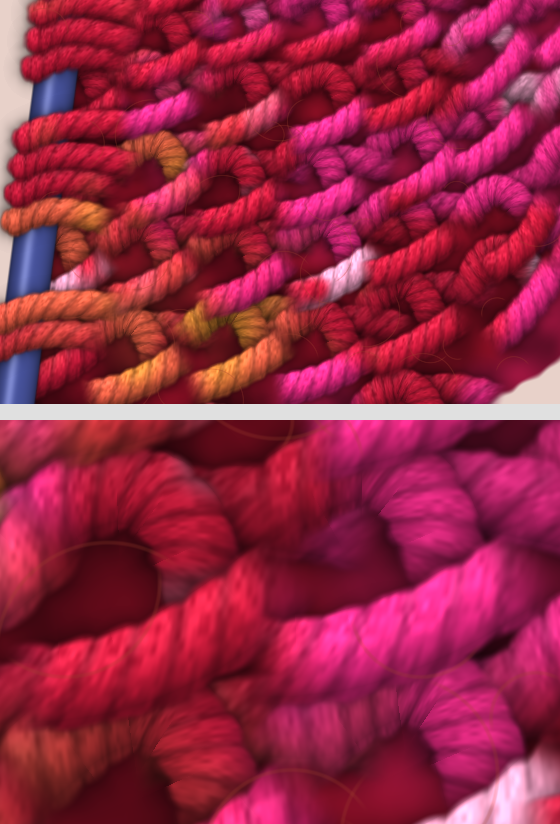
Top, the full canvas; bottom, a detail of the centre.
A Shadertoy shader for this texture:

```glsl
// Hand-knitted fabric of variegated twisted yarn, cast on a blue needle.
const vec3 CRIMSON = vec3(0.72, 0.085, 0.2);
const vec3 MAGENTA = vec3(0.88, 0.15, 0.49);
const vec3 ORANGE = vec3(0.84, 0.34, 0.24);
const vec3 MUSTARD = vec3(0.78, 0.52, 0.16);
const vec3 PALE = vec3(0.94, 0.62, 0.76);
const vec3 SHADOW = vec3(0.42, 0.04, 0.1);
const vec3 CREAM = vec3(0.91, 0.82, 0.79);
const vec3 NEEDLE = vec3(0.25, 0.29, 0.55);
const vec3 LIGHT = vec3(-0.25, 0.6, 0.76);
const float PITCH = 0.235; // stitch width in the nearest row
const float YARN_RADIUS = 0.172; // in stitch widths
const float NEEDLE_RADIUS = 0.053;
const float PLY_RATE = 72.0; // twist along the yarn
const float SOFTNESS = 0.004;
const int HAIRS = 45;

float hash(vec2 p) {
  vec3 q = fract(p.xyx * vec3(0.1031, 0.103, 0.0973));
  q += dot(q, q.yzx + 33.33);
  return fract((q.x + q.y) * q.z);
}

float noise(vec2 p) {
  vec2 i = floor(p), f = fract(p);
  f = f * f * (3.0 - 2.0 * f);
  return mix(mix(hash(i), hash(i + vec2(1, 0)), f.x),
             mix(hash(i + vec2(0, 1)), hash(i + vec2(1, 1)), f.x), f.y);
}

vec2 bezier(vec2 a, vec2 b, vec2 c, float t) {
  return mix(mix(a, b, t), mix(b, c, t), t);
}

// Dye drifts over the cloth and changes from strand to strand.
vec3 dye(vec2 p, float seed) {
  float pink = noise(p * 5.0 + 7.0) + 0.5 * (p.x + seed - 1.3);
  vec3 col = mix(CRIMSON, MAGENTA, smoothstep(0.35, 0.75, pink));
  vec2 v = p - vec2(0.42, 0.22);
  float warm = 0.75 * exp(-5.0 * dot(v, v)) + 0.75 * fract(seed * 7.3);
  warm += 0.35 * noise(p * 9.0) - 0.3 * p.x;
  col = mix(col, ORANGE, smoothstep(0.7, 1.05, warm));
  col = mix(col, MUSTARD, 0.8 * smoothstep(1.08, 1.35, warm));
  float pale = fract(seed * 23.7) + 0.1 * smoothstep(1.15, 1.35, p.x);
  return mix(col, PALE, smoothstep(0.93, 0.97, pale) * smoothstep(0.1, 0.7, noise(p * 14.0)));
}

// One strand: contact shadow, round shading, plies and fibres.
// The far end sinks into the cloth; the near end does so by "tuck".
void yarn(inout vec3 col, vec2 p, vec2 a, vec2 b, vec2 c, float r, float seed, float lit, float tuck) {
  float best = 1e3, t = 0.0;
  vec2 from = a;
  for (int k = 0; k < 5; k++) {
    vec2 to = bezier(a, b, c, float(k + 1) / 5.0), seg = to - from;
    float h = clamp(dot(p - from, seg) / dot(seg, seg), 0.0, 1.0);
    float d = length(p - from - seg * h);
    if (d < best) { best = d; t = (float(k) + h) / 5.0; }
    from = to;
  }
  if (best > 2.2 * r) return;
  vec2 off = p - bezier(a, b, c, t), dir = normalize(mix(b - a, c - b, t));
  float along = t * (length(b - a) + length(c - b)) * 0.9 + dot(off, dir);
  float side = clamp(dot(off, vec2(-dir.y, dir.x)) / r, -1.0, 1.0);
  float phase = along * PLY_RATE - 2.0 * side + seed * 20.0;
  float ply = abs(sin(phase));
  float d = length(off) - r * (0.86 + 0.08 * ply + 0.12 * noise(p * 60.0));
  float blur = smoothstep(0.6, 1.0, p.y) + smoothstep(1.1, 1.4, p.x);
  float soft = 1.0 / iResolution.y + SOFTNESS * (1.0 + blur);
  float sunk = smoothstep(0.0, 0.2, 1.0 - t) * mix(1.0, smoothstep(0.0, 0.2, t), tuck);
  col *= 1.0 - 0.42 * sunk * exp(-max(d, 0.0) / (0.35 * r));
  vec2 tilt = clamp(off / r, -1.0, 1.0);
  float facing = max(dot(vec3(tilt, sqrt(max(1.0 - dot(tilt, tilt), 0.0))), LIGHT), 0.0);
  float fibre = noise(vec2(phase * 2.5, along * 35.0 + side * 4.0 + seed * 50.0));
  float shade = (0.56 + 0.6 * facing) * lit * (0.9 + 0.2 * fibre);
  shade *= mix(0.8 + 0.08 * blur, 1.06, smoothstep(0.0, 0.9, ply));
  vec3 tint = dye(p, seed) * shade + 0.1 * lit * fibre * pow(facing, 4.0);
  col = mix(col, tint, sunk * (1.0 - smoothstep(-soft, soft, d)));
}

void mainImage(out vec4 fragColor, in vec2 fragCoord) {
  vec2 p = fragCoord / iResolution.y;
  float px = 1.5 / iResolution.y;
  vec3 col = mix(SHADOW, dye(p, 0.3) * 0.75, 0.4) * (0.65 + 0.6 * noise(p * 14.0));
  float corner = 0.6 * (p.x - 1.22) - p.y + 0.02 * noise(p * 30.0);
  col = mix(col, CREAM, smoothstep(-0.01, 0.01, corner));

  // Stitches: back strands, then arches, then slanting bumps.
  for (int layer = 0; layer < 3; layer++)
  for (int j = -1; j < 7; j++)
  for (int i = -1; i < 7; i++) {
    vec2 id = vec2(i, j);
    float size = PITCH * (1.0 - 0.045 * id.y);
    float x = 0.34 + 0.02 * id.y + id.x * size, bend = x - 0.9;
    float y = 0.07 + 0.245 * id.y - 0.0115 * id.y * id.y;
    y += 0.2 * (bend + sqrt(bend * bend + 0.02));
    vec2 o = vec2(x, y), q = (p - o) / size;
    if (dot(q, q) > 2.2 || y < 0.9 * (x - 1.1) - 0.12) continue;
    float seed = hash(id + vec2(11 + 17 * layer, 31));
    vec2 sway = 0.24 * vec2(hash(id + 3.7), hash(id + 9.1)) - 0.12;
    float turn = 0.45 * smoothstep(0.85, 1.4, x) + sway.x;
    mat2 rot = size * mat2(cos(turn), sin(turn), -sin(turn), cos(turn));
    vec2 a = vec2(-0.15, 0.42), b = vec2(0.4, 0.62), c = vec2(0.9, 0.38);
    if (layer == 1) { a = vec2(-0.62, 0.22); b = vec2(0.1, 1.05); c = vec2(0.24, 0.0); }
    if (layer == 2) { a = vec2(-0.58, -0.24); b = vec2(0.05, -0.2); c = vec2(0.58, 0.28); }
    o += sway * size;
    yarn(col, p, o + rot * a, o + rot * (b + sway), o + rot * c,
         YARN_RADIUS * size, seed, 0.82 + 0.1 * float(layer), 1.0);
  }

  // Needle, with the bare surface beyond it.
  float x = p.x - 0.033 - 0.13 * p.y, u = x / NEEDLE_RADIUS;
  col *= 1.0 - 0.4 * exp(-4.0 * max(u - 1.0, 0.0));
  vec3 metal = NEEDLE * (0.4 + 0.7 * sqrt(max(1.0 - u * u, 0.0)));
  metal += 0.22 * exp(-20.0 * (u + 0.25) * (u + 0.25));
  col = mix(metal, col, smoothstep(-px, px, x - NEEDLE_RADIUS));
  col = mix(CREAM, col, smoothstep(-px, px, x + NEEDLE_RADIUS));

  // Loops wound over the needle, in groups.
  for (int g = 0; g < 3; g++)
  for (int k = 0; k < 4; k++) {
    if (g == 0 && (k == 0 || k == 3)) continue;
    vec2 id = vec2(g, k);
    float y = 0.083 + 0.38 * id.x + 0.068 * id.y;
    vec2 o = vec2(0.033 + 0.13 * y, y);
    float seed = hash(id + 61.0), reach = 0.19 + 0.07 * hash(id + 5.0);
    yarn(col, p, o - vec2(0.055, 0.012), o + vec2(0.03, 0.045),
         o + vec2(reach, 0.06 * (seed - 0.6)), 0.036, seed, 1.0, 0.0);
  }

  // Stray hairs, each a piece of a circle.
  for (int k = 0; k < HAIRS; k++) {
    vec2 id = vec2(k, 77), v = p - vec2(0.1 + 1.25 * hash(id), hash(id + 4.0));
    float r = 0.025 + 0.07 * hash(id + 8.0), way = 6.283 * hash(id + 13.0);
    float arc = smoothstep(0.3, 0.6, dot(v, vec2(cos(way), sin(way))) / r);
    float gap = smoothstep(0.0004, 0.0026, abs(length(v) - r));
    col = mix(col, ORANGE * 0.75, 0.25 * arc * (1.0 - gap));
  }
  fragColor = vec4(clamp(col, 0.0, 1.0), 1.0);
}
```
